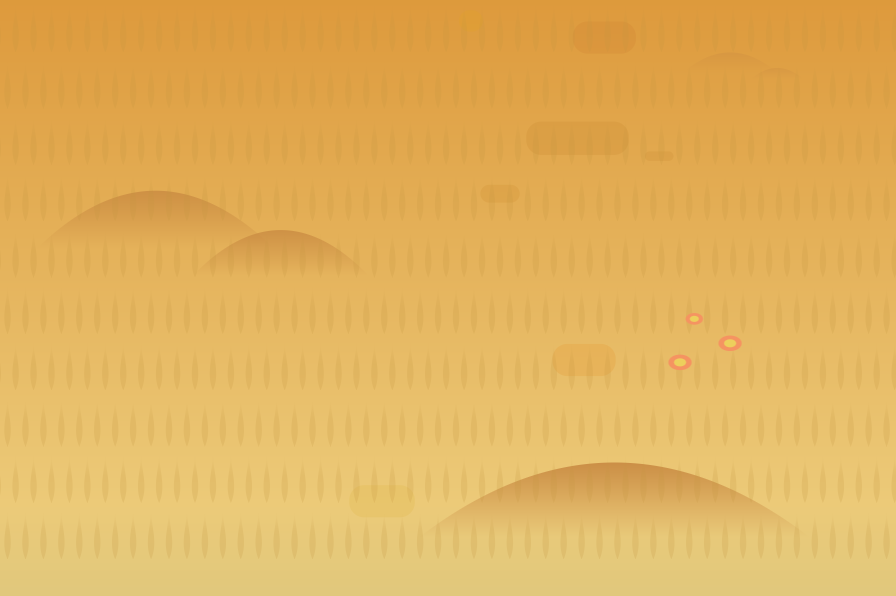
This background is drawn by a Shadertoy shader. Its source:

```glsl
const vec3 SKY_TOP = vec3(0.868, 0.602, 0.235);
const vec3 SAND_GLOW = vec3(0.925, 0.792, 0.472);
const vec3 SAND_BASE = vec3(0.880, 0.784, 0.486);
const float GLOW_HEIGHT = 0.155;

const vec3 DUNE_COLOR = vec3(0.78, 0.53, 0.25);
const vec3 PETAL_COLOR = vec3(0.96, 0.58, 0.38);
const vec3 PISTIL_COLOR = vec3(0.93, 0.81, 0.36);
const float PISTIL_SIZE = 0.52;

const vec3 BLADE_COLOR = vec3(0.76, 0.58, 0.24);
const float BLADE_OPACITY = 0.20;
const float BLADE_SPACING = 0.0301;
const float BLADE_HALF_WIDTH = 0.0054;
const float BLADE_GAP = 0.12;
const float ROW_PITCH = 0.0945;
const float ROWS_TOP = 1.0065;
const float ROW_COUNT = 10.0;

const float PATCH_RADIUS = 0.025;

// Dunes: centre x, crest y, half width, height
const int DUNE_COUNT = 5;
const vec4 DUNES[DUNE_COUNT] = vec4[](
    vec4(0.261, 0.680, 0.198, 0.096), vec4(0.471, 0.614, 0.147, 0.076),
    vec4(1.031, 0.224, 0.327, 0.125), vec4(1.225, 0.912, 0.078, 0.033),
    vec4(1.304, 0.886, 0.043, 0.018));
const float DUNE_OPACITY[DUNE_COUNT] = float[](0.75, 0.75, 0.88, 0.30, 0.30);

// Patches: centre, half size; tint with opacity
const int PATCH_COUNT = 7;
const vec4 PATCHES[PATCH_COUNT] = vec4[](
    vec4(1.014, 0.937, 0.053, 0.027), vec4(0.969, 0.768, 0.086, 0.028),
    vec4(0.839, 0.675, 0.033, 0.015), vec4(1.106, 0.738, 0.024, 0.008),
    vec4(0.980, 0.396, 0.053, 0.027), vec4(0.641, 0.159, 0.055, 0.027),
    vec4(0.790, 0.965, 0.020, 0.018));
const vec4 PATCH_TINTS[PATCH_COUNT] = vec4[](
    vec4(0.82, 0.52, 0.20, 0.30), vec4(0.80, 0.55, 0.20, 0.28),
    vec4(0.82, 0.57, 0.20, 0.28), vec4(0.80, 0.55, 0.20, 0.25),
    vec4(0.90, 0.64, 0.26, 0.38), vec4(0.89, 0.74, 0.34, 0.38),
    vec4(0.88, 0.63, 0.16, 0.35));

// Flowers: centre, radii
const int FLOWER_COUNT = 3;
const vec4 FLOWERS[FLOWER_COUNT] = vec4[](
    vec4(1.165, 0.465, 0.0145, 0.0098), vec4(1.225, 0.424, 0.0195, 0.0130),
    vec4(1.141, 0.392, 0.0195, 0.0130));

// Antialiased coverage of a signed distance
float cover(float dist) {
    return clamp(0.5 - dist * iResolution.y, 0.0, 1.0);
}

float roundedBox(vec2 p, vec2 halfSize, float radius) {
    vec2 q = abs(p) - halfSize + radius;
    return length(max(q, 0.0)) + min(max(q.x, q.y), 0.0) - radius;
}

float ellipse(vec2 p, vec2 radii) {
    return (length(p / radii) - 1.0) * min(radii.x, radii.y);
}

vec3 background(float y) {
    vec3 upper = mix(SAND_GLOW, SKY_TOP, clamp((y - GLOW_HEIGHT) / (1.0 - GLOW_HEIGHT), 0.0, 1.0));
    return mix(SAND_BASE, upper, clamp(y / GLOW_HEIGHT, 0.0, 1.0));
}

// Parabolic crest that fades out downwards
float dune(vec2 p, vec4 shape) {
    float x = (p.x - shape.x) / shape.z;
    float depth = (shape.y - p.y) / shape.w;
    float slope = 2.0 * x * shape.w / shape.z;
    float dist = (x * x - depth) * shape.w / sqrt(1.0 + slope * slope);
    return cover(dist) * clamp(1.0 - depth, 0.0, 1.0);
}

// Staggered rows of slender blades
float blades(vec2 p) {
    float rowPos = (ROWS_TOP - p.y) / ROW_PITCH;
    float row = floor(rowPos);
    float t = clamp((fract(rowPos) - BLADE_GAP) / (1.0 - BLADE_GAP), 0.0, 1.0);
    float phase = mix(0.87, 0.42, mod(row, 2.0));
    float x = (fract(p.x / BLADE_SPACING - phase + 0.5) - 0.5) * BLADE_SPACING;
    float halfWidth = BLADE_HALF_WIDTH * 6.75 * t * t * (1.0 - t);
    float inRows = step(0.0, row) * step(row, ROW_COUNT - 1.0);
    return cover(abs(x) - halfWidth) * smoothstep(0.0, 0.5, t) * inRows;
}

void mainImage(out vec4 fragColor, in vec2 fragCoord) {
    vec2 p = fragCoord / iResolution.y;
    vec3 color = background(p.y);

    for (int i = 0; i < PATCH_COUNT; i++) {
        vec4 box = PATCHES[i];
        float radius = min(PATCH_RADIUS, min(box.z, box.w));
        float mask = cover(roundedBox(p - box.xy, box.zw, radius));
        color = mix(color, PATCH_TINTS[i].rgb, mask * PATCH_TINTS[i].a);
    }

    for (int i = 0; i < DUNE_COUNT; i++)
        color = mix(color, DUNE_COLOR, dune(p, DUNES[i]) * DUNE_OPACITY[i]);

    color = mix(color, BLADE_COLOR, blades(p) * BLADE_OPACITY);

    for (int i = 0; i < FLOWER_COUNT; i++) {
        vec2 q = p - FLOWERS[i].xy;
        color = mix(color, PETAL_COLOR, cover(ellipse(q, FLOWERS[i].zw)));
        color = mix(color, PISTIL_COLOR, cover(ellipse(q, FLOWERS[i].zw * PISTIL_SIZE)));
    }

    fragColor = vec4(color, 1.0);
}
```
